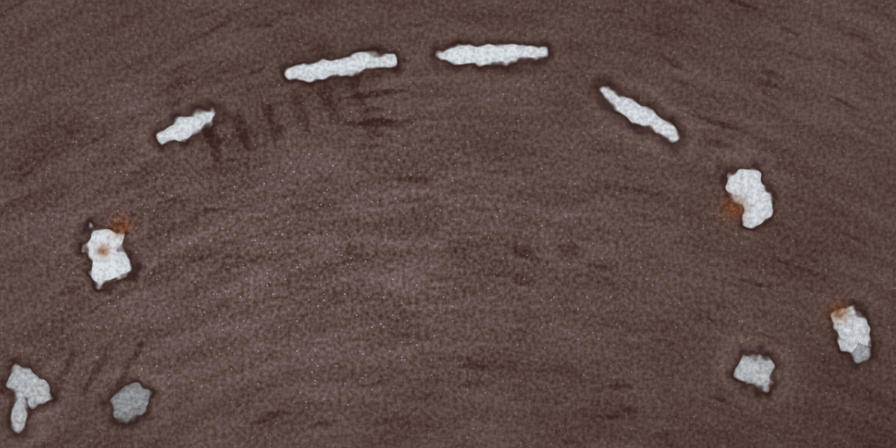
Give the GLSL for this texture, as a WebGL 2 fragment shader.

```glsl
#version 300 es
precision highp float;
// Worn brown hide with an arc of torn pale patches, scratches and fine glints.

uniform vec2 u_resolution;
out vec4 fragColor;

const vec3 HIDE_DARK = vec3(0.235, 0.145, 0.125);
const vec3 HIDE_LIGHT = vec3(0.525, 0.46, 0.45);
const vec3 PATCH_GREY = vec3(0.47, 0.47, 0.48);
const vec3 PATCH_WHITE = vec3(0.82, 0.84, 0.86);
const vec3 RIM_DARK = vec3(0.17, 0.10, 0.085);
const vec3 RUST = vec3(0.50, 0.29, 0.17);
const float BASE_TONE = 0.37;
const float SHEEN = 0.17;
const float STREAK = 0.26;
const float GRAIN = 0.42;
const float GLINT_CELLS = 150.0;

// Patch spines: start.xy, end.xy in units of canvas height
const int PATCHES = 12;
const vec4 SPINE[PATCHES] = vec4[](
  vec4(0.37, 0.695, 0.475, 0.743), vec4(0.65, 0.838, 0.872, 0.866),
  vec4(0.985, 0.876, 1.21, 0.881), vec4(1.345, 0.797, 1.51, 0.692),
  vec4(1.66, 0.59, 1.69, 0.54), vec4(0.235, 0.455, 0.245, 0.405),
  vec4(0.05, 0.15, 0.08, 0.13), vec4(0.046, 0.12, 0.042, 0.05),
  vec4(0.28, 0.095, 0.298, 0.108), vec4(1.68, 0.178, 1.70, 0.166),
  vec4(1.89, 0.285, 1.91, 0.25), vec4(1.915, 0.24, 1.922, 0.205));
// Radius and whiteness of each patch
const vec2 BODY[PATCHES] = vec2[](
  vec2(0.026, 0.9), vec2(0.023, 0.9), vec2(0.023, 0.95), vec2(0.022, 0.9),
  vec2(0.040, 0.85), vec2(0.043, 0.95), vec2(0.036, 0.5), vec2(0.017, 0.55),
  vec2(0.035, 0.12), vec2(0.034, 0.55), vec2(0.034, 0.75), vec2(0.020, 0.3));
// Rusty stains: centre.xy, radius
const vec3 STAIN[4] = vec3[](
  vec3(1.637, 0.535, 0.026), vec3(0.230, 0.440, 0.014),
  vec3(0.270, 0.495, 0.022), vec3(1.872, 0.305, 0.022));

float hash(vec2 cell) {
  uvec2 q = uvec2(ivec2(cell) + 4096) * uvec2(73856u, 19349u);
  uint n = (q.x ^ q.y) * 74779u;
  n = (n ^ (n >> 15)) * 48271u;
  n = (n ^ (n >> 13)) * 69621u;
  return float((n ^ (n >> 16)) & 65535u) / 65535.0;
}

float gradientDot(vec2 cell, vec2 offset) {
  float a = 6.2832 * hash(cell);
  return dot(vec2(cos(a), sin(a)), offset);
}

float gradientNoise(vec2 p) {
  vec2 i = floor(p), f = p - i, e = vec2(1.0, 0.0);
  vec2 w = f * f * f * (f * (f * 6.0 - 15.0) + 10.0);
  return mix(mix(gradientDot(i, f), gradientDot(i + e, f - e), w.x),
             mix(gradientDot(i + e.yx, f - e.yx), gradientDot(i + 1.0, f - 1.0), w.x), w.y);
}

// x: distance to the segment, y: position along it
vec2 segment(vec2 p, vec2 a, vec2 b) {
  float h = clamp(dot(p - a, b - a) / dot(b - a, b - a), 0.0, 1.0);
  return vec2(length(p - mix(a, b, h)), h);
}

float blot(vec2 p, vec2 centre, vec2 size) {
  vec2 q = (p - centre) / size;
  return exp(-dot(q, q));
}

float stroke(vec2 p, vec2 a, vec2 b, float width) {
  return 1.0 - smoothstep(0.2 * width, width, segment(p, a, b).x);
}

// Dents and scratches pressed into the hide
float dents(vec2 p) {
  p += 0.012 * vec2(gradientNoise(p * 23.0), gradientNoise(p * 23.0 + 40.0));
  float d = 0.5 * stroke(p, vec2(0.77, 0.72), vec2(0.92, 0.73), 0.012);
  for (int i = 0; i < 6; i++) {
    float k = float(i);
    vec2 c = vec2(0.475 + 0.065 * k, 0.675 + 0.031 * k - 0.002 * k * k);
    d = max(d, (0.75 - 0.07 * k) * stroke(p, c + vec2(-0.01, 0.035), c + vec2(0.012, -0.03), 0.02));
  }
  for (int i = 0; i < 3; i++) {
    float k = float(i);
    d = max(d, (0.55 - 0.35 * k + 0.2 * k * k) * blot(p, vec2(0.783 + 0.244 * k, 0.443), vec2(0.024)));
    vec2 c = vec2(0.14 + 0.075 * k, 0.16 + 0.012 * k);
    d = max(d, 0.6 * stroke(p, c - vec2(0.025, 0.045), c + vec2(0.028, 0.05), 0.012));
  }
  return d;
}

void main() {
  vec2 p = gl_FragCoord.xy / u_resolution.y;
  float pixel = 1.0 / u_resolution.y;

  // Streaks follow a shallow arc across the hide
  vec2 flow = vec2(p.x, p.y - 0.55 * p.x + 0.26 * p.x * p.x);
  flow.y += 0.02 * gradientNoise(p * 5.0);
  float streak = gradientNoise(flow * vec2(5.0, 24.0)) + 0.6 * gradientNoise(flow * vec2(13.0, 60.0) + 9.0);
  float cloud = gradientNoise(p * 3.0 + 5.0) + 0.5 * gradientNoise(p * 8.0);
  float scratch = smoothstep(0.22, 0.48, gradientNoise(flow * vec2(9.0, 42.0) + 31.0))
                * smoothstep(-0.15, 0.3, gradientNoise(p * 4.0 + 17.0));
  float grain = gradientNoise(p * 97.0) + 0.7 * gradientNoise(p * 147.0 + 3.0);

  // Hide tone
  float sheen = blot(p, vec2(0.72, 0.42), vec2(0.75, 0.36));
  float tone = BASE_TONE + SHEEN * sheen + STREAK * streak * (0.5 + 0.5 * sheen) + 0.12 * cloud;
  tone += GRAIN * grain * (0.55 + 0.45 * sheen) - 0.25 * scratch - 0.38 * dents(p);
  tone -= 0.16 * blot(p, vec2(2.0, 0.0), vec2(0.4, 0.1));
  vec2 glintCell = floor(p * GLINT_CELLS);
  float glint = smoothstep(0.95, 1.0, hash(glintCell + 700.0))
              * (1.0 - smoothstep(0.15, 0.5, length(p * GLINT_CELLS - glintCell - 0.5)));
  tone += glint * (0.25 + 0.4 * sheen);
  vec3 colour = mix(HIDE_DARK, HIDE_LIGHT, clamp(tone, 0.0, 1.2));

  // Nearest ragged patch
  float ragged = gradientNoise(p * 21.0 + 2.0) + 0.5 * gradientNoise(p * 52.0);
  float edge = 9.0, white = 0.0;
  for (int i = 0; i < PATCHES; i++) {
    vec2 s = segment(p, SPINE[i].xy, SPINE[i].zw);
    float taper = 1.0 - 0.45 * pow(2.0 * s.y - 1.0, 2.0) * step(0.1, distance(SPINE[i].xy, SPINE[i].zw));
    float d = s.x - BODY[i].x * (taper + 0.65 * ragged);
    if (d < edge) { edge = d; white = BODY[i].y; }
  }

  // Sunken rim, fibrous filling, rusty stains
  float rim = exp(-pow(max(edge, 0.0) / 0.013, 2.0));
  colour = mix(colour, RIM_DARK, rim * clamp(0.6 + 0.5 * ragged, 0.2, 0.85));
  colour += 0.05 * exp(-pow((edge - 0.035) / 0.014, 2.0)) * (0.5 + cloud);
  float inside = 1.0 - smoothstep(-0.007, max(0.002, pixel), edge);
  float fibre = white + 0.35 * grain + 0.2 * smoothstep(0.0, 0.025, -edge) - 0.1;
  colour = mix(colour, mix(PATCH_GREY, PATCH_WHITE, clamp(fibre, -0.3, 1.1)), inside);
  for (int i = 0; i < 4; i++) {
    float stain = blot(p, STAIN[i].xy, vec2(STAIN[i].z));
    colour = mix(colour, RUST * (1.0 + 0.5 * grain), 0.75 * stain);
  }
  fragColor = vec4(clamp(colour, 0.0, 1.0), 1.0);
}
```
